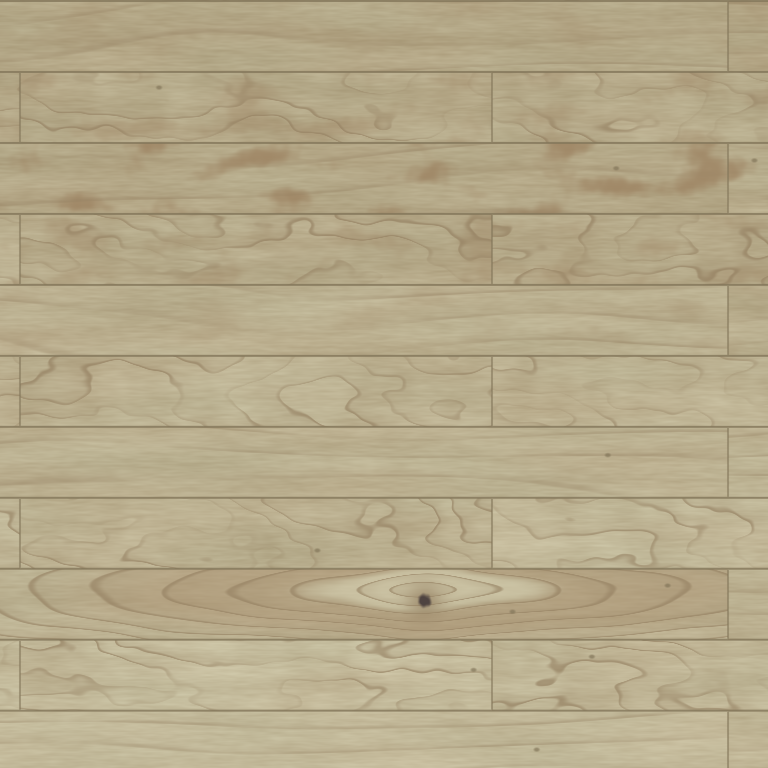
Write a three.js fragment shader that draws this texture.

```glsl
// Pale plank floor: eleven staggered rows with thin seams, each plank with its own
// tone and grain. Stretched gradient noise draws the fibres; growth rings are
// contours of a warped field, figured, straight, or bent around one dark knot.

varying vec2 vUv;

// Layout, in canvas units; rows are counted from the top
const float ROW_HEIGHT = 0.0924;
const float TOP_OFFSET = 0.0013;
const float SHORT_PLANK = 0.6146;  // odd rows
const float LONG_PLANK = 1.2292;   // even rows
const float ODD_JOINT = 0.026;
const float EVEN_JOINT = 0.948;
const float SEAM_HALF = 0.0005;
const float SEAM_SOFT = 0.0021;

// Wear and variation
const float FIBRE = 0.24;
const float PLANK_VARIATION = 0.22;
const float RING_STRENGTH = 0.48;
const float BLOTCH_ROW = 2.0;
const float KNOT_ROW = 8.0;
const vec2 KNOT = vec2(0.553, 0.781);  // y measured downwards
const float KNOT_RADIUS = 0.011;

// Colours
const vec3 DEEP_WOOD = vec3(0.67, 0.615, 0.485);
const vec3 PALE_WOOD = vec3(0.80, 0.77, 0.65);
const vec3 RING_BROWN = vec3(0.58, 0.50, 0.38);
const vec3 STAIN_BROWN = vec3(0.62, 0.52, 0.39);
const vec3 SEAM_BROWN = vec3(0.51, 0.46, 0.35);
const vec3 KNOT_DARK = vec3(0.27, 0.23, 0.23);

float hash(vec2 p) {
  vec3 q = fract(vec3(p.xyx) * 0.1031);
  q += dot(q, q.yzx + 33.33);
  return fract((q.x + q.y) * q.z);
}

vec2 gradient(vec2 cell) {
  float angle = 6.2832 * hash(cell);
  return vec2(cos(angle), sin(angle));
}

// Gradient noise, roughly -0.7 to 0.7
float noise(vec2 p) {
  vec2 i = floor(p);
  vec2 f = p - i;
  vec2 u = f * f * f * (f * (f * 6.0 - 15.0) + 10.0);
  vec2 e = vec2(1.0, 0.0);
  float a = dot(gradient(i), f);
  float b = dot(gradient(i + e.xy), f - e.xy);
  float c = dot(gradient(i + e.yx), f - e.yx);
  float d = dot(gradient(i + e.xx), f - e.xx);
  return mix(mix(a, b, u.x), mix(c, d, u.x), u.y);
}

// Growth ring: slow darkening that ends in a crisp edge
float ring(float phase) {
  float r = fract(phase);
  float tail = smoothstep(0.25, 0.9, r);
  float edge = smoothstep(0.80, 0.93, r);
  return (0.22 * tail + 0.78 * edge) * (1.0 - smoothstep(0.94, 1.0, r));
}

void main() {
  // Plank layout
  vec2 p = vec2(vUv.x, 1.0 - vUv.y - TOP_OFFSET);
  float row = floor(p.y / ROW_HEIGHT);
  float odd = mod(row, 2.0);
  float len = mix(LONG_PLANK, SHORT_PLANK, odd);
  float start = mix(EVEN_JOINT, ODD_JOINT, odd);
  float col = floor((p.x - start) / len);
  vec2 local = vec2(p.x - start - col * len, p.y - row * ROW_HEIGHT);
  vec2 id = vec2(row + 5.0, col + 9.0);
  float seed = hash(id);
  float slantSeed = hash(id + 41.0);
  vec2 g = local + vec2(17.0 * seed, 9.0 * slantSeed);

  // Base tone, fibres and soft cross-grain sheen
  float tone = 0.30 + 0.042 * row + PLANK_VARIATION * (seed - 0.5);
  tone += FIBRE * (noise(g * vec2(22.0, 230.0)) + 0.7 * noise(g * vec2(55.0, 380.0)));
  tone += 0.32 * noise(g * vec2(4.0, 38.0));
  tone += odd * 0.20 * noise(g * vec2(24.0, 7.0));
  vec3 color = mix(DEEP_WOOD, PALE_WOOD, tone);
  color.r += 0.012 * noise(g * vec2(5.0, 20.0));

  // Warm blotches, strongest around one row
  float blotch = smoothstep(0.02, 0.5, noise(g * vec2(11.0, 27.0)) + 0.15 * noise(g * 70.0));
  color = mix(color, STAIN_BROWN, blotch * 0.85 * exp(-0.8 * abs(row - BLOTCH_ROW)));

  // Figured rings on odd rows, long straight rings on even rows
  float warp = noise(g * vec2(6.5, 17.0)) + 0.18 * noise(g * vec2(28.0, 50.0));
  float figured = 11.0 * (local.y - local.x * slantSeed) + 2.4 * warp;
  float straight = 26.0 * (local.y + 0.07 * (slantSeed - 0.3) * local.x)
                 + 1.3 * noise(g * vec2(2.2, 9.0));
  float rings = ring(mix(straight, figured, odd));
  float fade = smoothstep(-0.35, 0.35, noise(g * vec2(5.0, 13.0) + 7.3));
  float strength = RING_STRENGTH * mix(0.65, 1.1, odd) * (0.25 + fade);

  // Knot plank: flattened ellipses, warm bands and pale wood beside the knot
  vec2 k = p - KNOT;
  float onKnotPlank = (1.0 - step(0.5, abs(row - KNOT_ROW))) * step(p.x, EVEN_JOINT);
  float pinch = exp(-k.x * k.x / 0.004);
  float ellipse = length(vec2(k.x * 0.13, k.y + 0.014)) - 0.010 * pinch;
  ellipse += 0.006 * noise(g * vec2(8.0, 24.0));
  float band = smoothstep(0.014, 0.025, ellipse) * (1.0 - smoothstep(0.04, 0.075, ellipse));
  float heart = 1.0 - smoothstep(0.012, 0.024, ellipse);
  color = mix(color, STAIN_BROWN + 0.04, onKnotPlank * band * 0.48);
  color = mix(color, PALE_WOOD + 0.015, onKnotPlank * heart * 0.65);
  rings = mix(rings, ring(ellipse * 88.0), onKnotPlank);
  strength = mix(strength, 0.62, onKnotPlank);
  color = mix(color, RING_BROWN, rings * strength);
  float knotShape = length(k) + 0.003 * noise(k * 130.0);
  float halo = exp(-dot(k, k) / 0.0006) * onKnotPlank;
  color = mix(color, RING_BROWN, halo * 0.65);
  color = mix(color, KNOT_DARK, onKnotPlank * 0.9 * (1.0 - smoothstep(KNOT_RADIUS * 0.4, KNOT_RADIUS, knotShape)));

  // Sparse pin specks
  vec2 cell = floor(p / ROW_HEIGHT);
  vec2 spot = 0.2 + 0.6 * vec2(hash(cell + 13.0), hash(cell + 29.0));
  vec2 offset = (p / ROW_HEIGHT - cell - spot) * ROW_HEIGHT * vec2(0.7, 1.0);
  float speck = step(0.9, hash(cell + 57.0)) * (1.0 - smoothstep(0.001, 0.004, length(offset)));
  color = mix(color, SEAM_BROWN, speck * 0.7);

  // Row seams and fainter end joints
  float seamDistance = min(local.y, ROW_HEIGHT - local.y);
  float jointDistance = min(local.x, len - local.x);
  float seam = 1.0 - smoothstep(SEAM_HALF, SEAM_SOFT, seamDistance);
  float joint = 1.0 - smoothstep(SEAM_HALF, SEAM_SOFT, jointDistance);
  color = mix(color, SEAM_BROWN, max(seam * 0.8, joint * 0.6));

  gl_FragColor = vec4(color, 1.0);
}
```
